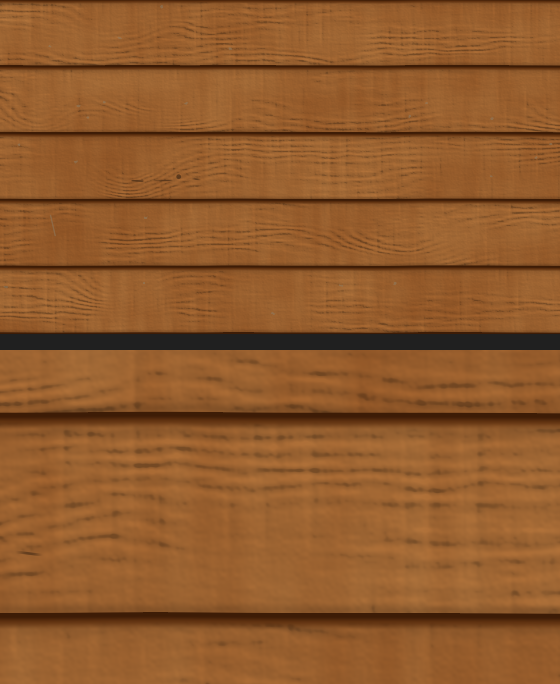
Top, the full canvas; bottom, a detail of the centre.
A WebGL 2 fragment shader for this texture:

```glsl
#version 300 es
precision highp float;
// Five rows of painted rough-sawn wooden siding with shadowed laps and weathered grain.

#define BOARDS 5.0
#define LAP_SHIFT 0.004
#define RINGS 9.0
#define GRAIN_DEPTH 0.55
#define SAW_DEPTH 1.0
#define LIGHT_STEP vec2(0.0016, 0.0026)
#define RELIEF_GAIN 0.13
#define CHIP_CELLS 24.0

uniform vec2 u_resolution;
out vec4 fragColor;

const vec3 PAINT_DARK  = vec3(0.55, 0.32, 0.14);
const vec3 PAINT_LIGHT = vec3(0.65, 0.43, 0.225);
const vec3 LAP_SHADOW  = vec3(0.37, 0.19, 0.06);
const vec3 LAP_CORE    = vec3(0.24, 0.11, 0.025);
const vec3 BARE_WOOD   = vec3(0.55, 0.48, 0.38);
const vec3 SPLIT       = vec3(0.29, 0.18, 0.09);

float hash(vec2 p) {
    vec3 q = fract(p.xyx * vec3(0.1031, 0.1030, 0.0973));
    q += dot(q, q.yzx + 33.33);
    return fract((q.x + q.y) * q.z);
}

float noise(vec2 p) {
    vec2 i = floor(p), f = fract(p);
    f = f * f * (3.0 - 2.0 * f);
    return mix(mix(hash(i), hash(i + vec2(1, 0)), f.x),
               mix(hash(i + vec2(0, 1)), hash(i + vec2(1, 1)), f.x), f.y);
}

float fbm(vec2 p) {
    float sum = 0.0, amp = 0.5;
    for (int i = 0; i < 4; i++) {
        sum += amp * noise(p);
        p = p * 2.03 + 19.7;
        amp *= 0.5;
    }
    return sum;
}

float segmentDistance(vec2 p, vec2 a, vec2 b) {
    vec2 d = b - a;
    return length(p - a - d * clamp(dot(p - a, d) / dot(d, d), 0.0, 1.0));
}

// Surface height of one board; q.x runs along it, q.y from lower to upper edge
float relief(vec2 q, float id) {
    float level = q.y * RINGS + 3.5 * fbm(q * vec2(4.0, 2.0) + id * 17.0);
    for (float k = 0.0; k < 4.0; k++) {
        vec2 key = vec2(id + 3.0, k + 11.0);
        vec2 knot = vec2((k + hash(key)) * 0.45, 0.2 + 0.6 * hash(key + 40.0));
        vec2 d = (q - knot) / vec2(0.08 + 0.12 * hash(key + 70.0), 0.42);
        level += 7.0 * (hash(key + 90.0) - 0.3) * exp(-dot(d, d));
    }
    float exposed = smoothstep(0.35, 0.75, noise(q * vec2(5.0, 2.6) + id * 9.0));
    float rings = sin(level * 6.2832) * (0.15 + exposed);
    float saw = pow(noise(vec2(q.x * 85.0, q.y * 2.2 + id * 31.0)), 3.0);
    float comb = noise(vec2(q.x * 130.0, q.y * 7.0 + id * 13.0));
    float fiber = noise(vec2(q.x * 42.0, q.y * 32.0) + id * 23.0);
    float grit = noise(q * vec2(230.0, 48.0) + id * 5.0);
    return GRAIN_DEPTH * rings - SAW_DEPTH * (1.3 * saw + 0.5 * comb)
         + (0.35 + 0.5 * exposed) * fiber + 0.3 * grit;
}

void main() {
    vec2 p = gl_FragCoord.xy / u_resolution.y;
    float pixel = 1.0 / u_resolution.y;

    // Board number and position, with slightly uneven laps
    float row = (p.y - LAP_SHIFT + 0.002 * (noise(vec2(p.x * 7.0, 3.0)) - 0.5)) * BOARDS;
    float id = floor(row);
    vec2 q = vec2(p.x, row - id);

    // Paint tone and raking light from above
    float slope = relief(q, id) - relief(q + LIGHT_STEP * vec2(1.0, BOARDS), id);
    float tone = 0.5 + 0.9 * (fbm(p * vec2(3.0, 9.0) + id * 7.0) - 0.47)
               + 0.3 * (noise(vec2(p.x * 38.0, q.y * 1.5 + id * 4.0)) - 0.5);
    vec3 color = mix(PAINT_DARK, PAINT_LIGHT, clamp(tone, 0.0, 1.0));
    color *= 1.0 + RELIEF_GAIN * clamp(slope, -0.8, 0.8);
    color *= 1.0 - 0.16 * smoothstep(0.3, 0.9, -slope);

    // Small chips worn through the paint
    vec2 cell = floor(p * CHIP_CELLS);
    vec2 spot = fract(p * CHIP_CELLS) - 0.3 - 0.4 * vec2(hash(cell + 5.0), hash(cell + 8.0));
    float chip = length(spot * vec2(0.7, 1.0)) - 0.12 * noise(p * 190.0);
    float worn = step(0.975, hash(cell + 60.0));
    color = mix(color, BARE_WOOD, 0.55 * worn * (1.0 - smoothstep(-0.02, 0.05, chip)));

    // A long split, a nail head and a pale scratch
    float wander = 0.006 * (noise(vec2(p.x * 28.0, 2.0)) - 0.5);
    float split = segmentDistance(p + vec2(0.0, wander), vec2(0.33, 0.459), vec2(0.63, 0.464));
    float broken = smoothstep(0.25, 0.55, noise(vec2(p.x * 34.0, 8.0)));
    color = mix(color, SPLIT, 0.75 * broken * (1.0 - smoothstep(0.0006, 0.001 + pixel, split)));
    float nail = length(p - vec2(0.535, 0.471));
    color = mix(color, SPLIT, 0.75 * (1.0 - smoothstep(0.005, 0.006 + pixel, nail)));
    float scratch = segmentDistance(p + vec2(wander, 0.0), vec2(0.15, 0.355), vec2(0.165, 0.295));
    color = mix(color, BARE_WOOD, 0.5 * (1.0 - smoothstep(0.0005, 0.001 + pixel, scratch)));

    // Shadow under each lap and the rounded lower edge
    float soft = BOARDS * pixel;
    color *= 1.0 - 0.12 * (1.0 - smoothstep(0.015, 0.06, q.y));
    color *= 1.0 - 0.10 * smoothstep(0.84, 0.95, q.y);
    color = mix(color, LAP_SHADOW, smoothstep(0.915, 0.965, q.y));
    color = mix(color, LAP_CORE, smoothstep(0.955, 0.985, q.y));
    color = mix(LAP_CORE, color, smoothstep(-0.5 * soft, soft, q.y));

    fragColor = vec4(color, 1.0);
}
```
